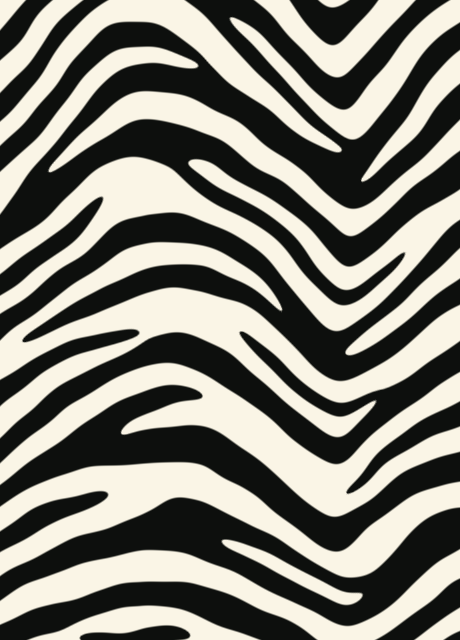
Give the GLSL for this pattern, as a Shadertoy shader.

```glsl
// Zebra hide: folded black and cream stripes that fork, taper and end.

vec2 hash2(vec2 cell) {
    vec3 h = fract(cell.xyx * vec3(0.1031, 0.1030, 0.0973));
    h += dot(h, h.yzx + 33.33);
    return fract((h.xx + h.yz) * h.zy);
}

float cornerSlope(vec2 cell, vec2 offset) {
    float angle = 6.2832 * hash2(cell + 40.0).x;
    return dot(vec2(cos(angle), sin(angle)), offset);
}

float gradientNoise(vec2 p) {
    vec2 i = floor(p), f = p - i;
    vec2 u = f * f * f * (f * (f * 6.0 - 15.0) + 10.0);
    vec2 e = vec2(1, 0);
    float low = mix(cornerSlope(i, f), cornerSlope(i + e, f - e), u.x);
    float high = mix(cornerSlope(i + e.yx, f - e.yx), cornerSlope(i + 1.0, f - 1.0), u.x);
    return mix(low, high, u.y);
}

// Height of the stripe arcs: a sharp valley right of centre, a broad crest to its left
float foldHeight(vec2 p) {
    float d = p.x - 0.53 + 0.04 * gradientNoise(vec2(3.7, p.y * 4.0));
    float away = sqrt(d * d + 0.0005);
    float arc = mix(0.11, 0.19, p.y) * sin(6.0 * away) + 0.2 * p.y * away;
    float lowerLeft = (1.0 - smoothstep(0.0, 0.35, p.y)) * (1.0 - smoothstep(0.0, 0.22, p.x));
    return arc + 0.08 * lowerLeft;
}

// Signed stripe field, positive in the cream
float stripes(vec2 p) {
    vec2 q = vec2(p.x, p.y - foldHeight(p));
    q.y += 0.035 * gradientNoise(p * 4.0 + 7.0) + 0.009 * gradientNoise(p * 13.0);

    float phase = 6.2832 * q.y / 0.082;
    float strength = 1.0;

    // Scattered dislocations of alternating turn make stripes begin, end and fork
    for (int j = -3; j < 10; j++) {
        for (int i = 0; i < 3; i++) {
            vec2 cell = vec2(i, j);
            vec2 core = (cell + 0.12 + 0.76 * hash2(cell + 17.0)) * vec2(0.24, 0.12);
            vec2 d = (q - core) * vec2(1.0, 2.2);
            float turn = mod(cell.x + cell.y + 4.0, 2.0) * 2.0 - 1.0;
            phase += turn * atan(d.y, d.x);
            strength *= sqrt(dot(d, d) / (dot(d, d) + 0.0004));
        }
    }
    return strength * sin(phase) + 0.45 * gradientNoise(p * 5.0 + 21.0);
}

void mainImage(out vec4 fragColor, in vec2 fragCoord) {
    vec2 p = fragCoord / iResolution.y;
    float field = stripes(p);

    // Divide by the slope to get an edge distance in canvas units
    float slope = length(vec2(dFdx(field), dFdy(field))) * iResolution.y;
    float edge = field / max(slope, 20.0);

    vec3 ink = vec3(0.05, 0.06, 0.05);
    vec3 cream = vec3(0.98, 0.96, 0.90);
    fragColor = vec4(mix(ink, cream, smoothstep(-0.0019, 0.0019, edge)), 1.0);
}
```
